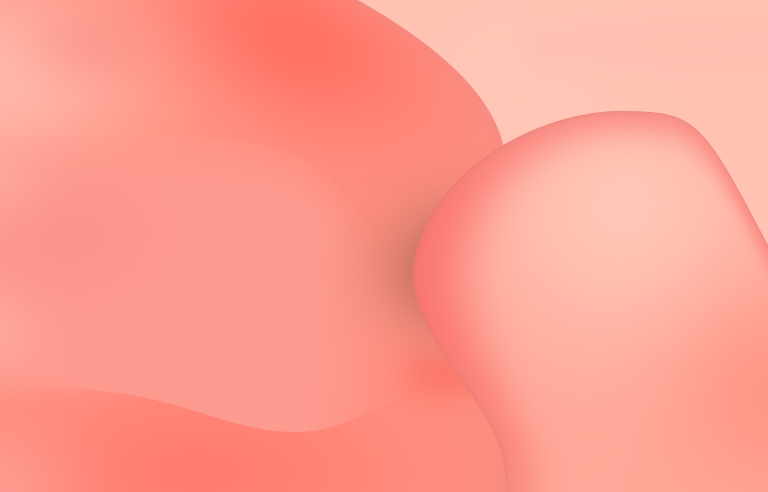
Write a WebGL 2 fragment shader that draws this background.

```glsl
#version 300 es
precision highp float;

uniform vec2 u_resolution;
out vec4 fragColor;

#define BACKDROP vec3(1.00, 0.76, 0.70)
#define CORAL vec3(1.00, 0.56, 0.50)
#define HOT_CORAL vec3(1.00, 0.44, 0.385)
#define PALE vec3(1.00, 0.73, 0.675)
#define VEIL vec3(0.995, 0.612, 0.572)
#define ROSE vec3(0.98, 0.56, 0.53)
#define RIM vec3(0.98, 0.465, 0.445)
#define SHADOW vec3(0.79, 0.46, 0.405)
#define HIGHLIGHT vec3(1.00, 0.775, 0.715)
#define LOBE_CENTER vec2(1.265, 0.56)
#define LOBE_RADII vec2(0.426, 0.335)
#define LOBE_POWER 1.85

// Soft elliptical falloff
float glow(vec2 p, vec2 center, vec2 radii) {
    vec2 q = (p - center) / radii;
    return exp(-dot(q, q));
}

// Antialiased coverage of the region where the field is negative
float coverage(float field) {
    float slope = length(vec2(dFdx(field), dFdy(field)));
    return clamp(0.5 - field / max(slope, 1e-5), 0.0, 1.0);
}

// Front lobe: superellipse with a sloping shoulder and a narrowing waist
float lobeField(vec2 p) {
    vec2 q = p - LOBE_CENTER;
    float waist = 0.188 * smoothstep(0.0, 0.41, q.y);
    float shoulder = 0.0624 * log(1.0 + exp((q.x - 0.156) / 0.032));
    q = abs(min(q - vec2(waist, shoulder), 0.0)) / LOBE_RADII;
    return pow(pow(q.x, LOBE_POWER) + pow(q.y, LOBE_POWER), 1.0 / LOBE_POWER) - 1.0;
}

vec3 backdropColor(vec2 p) {
    vec3 color = mix(BACKDROP, HIGHLIGHT, glow(p, vec2(1.05, 0.2), vec2(0.25)));
    float band = smoothstep(1.03, 1.10, p.x) * exp(-pow((p.y - 0.09) / 0.055, 2.0));
    return mix(color, vec3(0.99, 0.72, 0.68), 0.35 * band);
}

// Translucent fold across the left body
float veilMask(vec2 p) {
    float top = 0.277 + 1.4 * pow(p.x, 7.0);
    float tail = max(p.x - 0.6, 0.0);
    float bottom = 0.785 + 0.093 * glow(p, vec2(0.6, p.y), vec2(0.26)) - 0.6 * tail * tail;
    float upper = mix(smoothstep(-0.01, 0.12, p.y - top), coverage(top - p.y), 0.3);
    float lower = mix(smoothstep(-0.05, 0.04, bottom - p.y), coverage(p.y - bottom),
                      smoothstep(0.04, 0.3, p.x));
    return upper * lower * (1.0 - smoothstep(0.58, 0.88, p.x));
}

vec3 bodyColor(vec2 p, float edge) {
    // Pale upper left, hot upper centre and warm floor
    vec3 color = mix(CORAL, PALE, 0.95 * glow(p, vec2(-0.02, 0.15), vec2(0.33, 0.21)));
    vec2 q = p - vec2(0.60, 0.08);
    vec2 along = vec2(q.x * 0.9 + q.y * 0.44, q.y * 0.9 - q.x * 0.44);
    color = mix(color, HOT_CORAL, 0.95 * glow(along, vec2(0.0), vec2(0.27, 0.16)));
    color = mix(color, ROSE, 0.5 * glow(p, vec2(0.19, 0.09), vec2(0.13, 0.075)));
    color = mix(color, HOT_CORAL, 0.6 * glow(p, vec2(0.40, 0.96), vec2(0.36, 0.16)));
    color = mix(color, HOT_CORAL, 0.7 * glow(p, vec2(0.90, 0.76), vec2(0.09, 0.055)));
    color = mix(color, VEIL, 0.9 * glow(p, vec2(-0.02, 1.0), vec2(0.16, 0.14)));

    // Fold with a rosy patch and a bright left border
    vec3 fold = mix(VEIL, ROSE, 0.7 * glow(p, vec2(0.12, 0.47), vec2(0.2, 0.14)));
    fold = mix(fold, PALE, 0.45 * glow(p, vec2(-0.02, 0.33), vec2(0.12, 0.12)));
    fold = mix(fold, PALE, 0.4 * glow(p, vec2(-0.02, 0.67), vec2(0.09, 0.08)));
    color = mix(color, fold, 0.95 * veilMask(p));

    // Rosy outer edge
    return mix(color, ROSE * 0.97, 0.65 * exp(min(edge, 0.0) / 0.035));
}

vec3 lobeColor(vec2 p, float depth) {
    vec3 color = mix(vec3(1.0, 0.655, 0.595), HIGHLIGHT,
                     glow(p, vec2(1.27, 0.42), vec2(0.30, 0.29)));
    color = mix(color, CORAL, 0.7 * glow(p, vec2(1.57, 0.80), vec2(0.20, 0.20)));
    float side = glow(p, vec2(0.84, 0.56), vec2(0.25, 0.32));
    float rim = exp(-pow(depth / mix(0.15, 0.32, side), 2.0));
    color = mix(color, RIM, rim * mix(0.58, 1.0, side));
    return mix(color, SHADOW, 0.35 * exp(-depth / 0.014));
}

void main() {
    // Height units, with y measured down from the top
    vec2 p = gl_FragCoord.xy / u_resolution.y;
    p.y = 1.0 - p.y;

    // Left body over the backdrop
    float rise = max(0.34 - p.y, 0.0);
    float bodyEdge = p.x - 1.028 + 2.6 * rise * rise;
    vec3 color = mix(backdropColor(p), bodyColor(p, bodyEdge), coverage(bodyEdge));

    // Contact shadow and front lobe
    float lobe = lobeField(p);
    float contact = exp(-max(lobe, 0.0) / 0.17) * glow(p, vec2(0.80, 0.54), vec2(0.17, 0.17));
    color = mix(color, SHADOW, 0.95 * contact);
    color = mix(color, lobeColor(p, max(-lobe, 0.0)), coverage(lobe));

    fragColor = vec4(color, 1.0);
}
```
